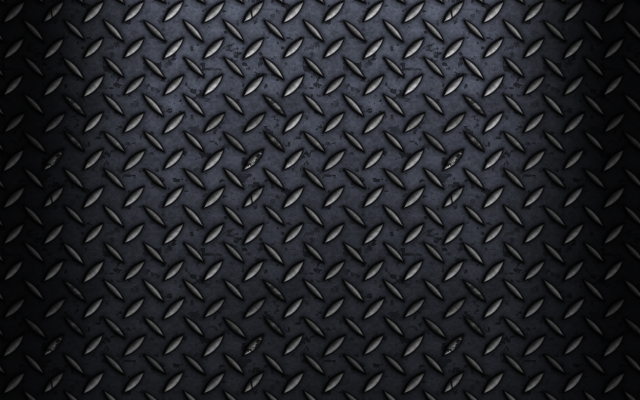
Reproduce this texture procedurally as a Shadertoy shader.

```glsl
// Dark steel tread plate: two interleaved lattices of lens-shaped studs, one
// leaning right and one left, on a grimy floor under a soft light from above.
// Wear and noise repeat every WEAR_TILE cells; lengths are in canvas heights.

#define PITCH vec2(0.1, 0.0927)
#define ORIGIN vec2(0.0354, 0.0438)
#define WEAR_TILE 5.0
#define STUD_LENGTH 0.037
#define STUD_WIDTH 0.0104
#define RIM 0.0023
#define SHADOW_REACH 0.0048
#define FLOOR_COLOR vec3(0.300, 0.316, 0.366)
#define STUD_COLOR vec3(0.80, 0.80, 0.81)
#define RIM_COLOR vec3(0.035, 0.035, 0.042)

float hash(vec2 p) {
    vec3 q = fract(p.xyx * 0.1031);
    q += dot(q, q.yzx + 33.33);
    return fract((q.x + q.y) * q.z);
}

// Value noise that wraps after the given number of lattice steps
float noise(vec2 p, vec2 period) {
    vec2 i = floor(p), f = fract(p);
    f = f * f * (3.0 - 2.0 * f);
    vec2 a = mod(i, period), b = mod(i + 1.0, period);
    return mix(mix(hash(a), hash(vec2(b.x, a.y)), f.x),
               mix(hash(vec2(a.x, b.y)), hash(b), f.x), f.y);
}

float fbm(vec2 t, float scale) {
    float sum = 0.0, weight = 0.5;
    for (int i = 0; i < 4; i++) {
        sum += weight * noise(t * scale, vec2(WEAR_TILE * scale));
        scale *= 2.0;
        weight *= 0.5;
    }
    return sum / 0.9375;
}

// Lens with half width size.x and half length size.y, pointed along y
float lens(vec2 p, vec2 size) {
    p = abs(p);
    float radius = dot(size, size) / (2.0 * size.x);
    float offset = radius - size.x;
    return (p.y - size.y) * offset > p.x * size.y
        ? length(p - vec2(0.0, size.y))
        : length(p + vec2(offset, 0.0)) - radius;
}

float cover(float d, float px) {
    return 1.0 - smoothstep(-px, px, d);
}

// Wide beam from the top, fading towards the sides and the bottom
float lighting(vec2 uv, float aspect) {
    float side = abs(uv.x - 0.5 * aspect) * 1.6 / aspect;
    float beam = 1.0 - smoothstep(0.40, 0.78, side + 0.05 * uv.y);
    float fall = mix(0.24, 0.96, smoothstep(-0.1, 1.1, uv.y));
    return 0.10 + beam * fall;
}

// left = 0 draws the studs leaning right, left = 1 those leaning left
vec3 addStuds(vec3 color, vec2 t, float left, float light, float px) {
    vec2 g = t - 0.5 * left;
    vec2 cell = floor(g + 0.5);
    vec2 id = mod(cell, WEAR_TILE);
    vec2 rnd = vec2(hash(id + 17.0 * left + 3.0), hash(id + 31.0 * left + 59.0));

    // Local frame: x across the stud towards the light, y along it
    vec2 q = (g - cell) * PITCH + (rnd - 0.5) * 0.004;
    vec2 along = normalize(vec2(1.0 - 2.0 * left, 1.0 + 0.16 * (rnd.x - 0.5)));
    vec2 across = vec2(along.y, -along.x) * sign(along.x + 2.0 * left);
    across *= sign(across.x);
    vec2 p = vec2(dot(q, across), dot(q, along));
    vec2 size = vec2(STUD_WIDTH * mix(1.0, 0.78, left), STUD_LENGTH);
    size *= 0.95 + 0.1 * rnd.y;

    // Cast shadow and dark rim
    float shade = max(lens(p + vec2(0.0022, 0.001), size), 0.0);
    color *= 1.0 - 0.88 * exp(-shade / SHADOW_REACH);
    float d = lens(p, size);
    color = mix(color, RIM_COLOR * (0.4 + light), cover(d, px));

    // Polished face, brighter on the lit flank, with grain and wear
    float s = p.x / size.x;
    float tone = mix(0.28, 0.86, smoothstep(-0.65, 0.35, s));
    tone *= mix(1.0, 0.80, left) * (1.0 - 0.22 * p.y / size.y);
    tone *= 0.80 + 0.3 * rnd.x;
    tone *= 0.78 + 0.4 * fbm(t, 14.0);
    vec2 fromPatch = id - vec2(1.0, 1.0 + 0.5 * left);
    float worn = exp(-2.0 * dot(fromPatch, fromPatch));
    tone *= 1.0 - 0.75 * worn * smoothstep(0.35, 0.6, fbm(t + 2.0, 9.0));
    float notched = (1.0 - left) * step(length(id - vec2(1.0, 0.0)), 0.1);
    float notch = abs(p.y + 0.008 + 0.7 * p.x) - 0.0022;
    tone *= 1.0 - 0.85 * notched * cover(notch, px);
    return mix(color, STUD_COLOR * tone * sqrt(light), cover(d + RIM, px));
}

void mainImage(out vec4 fragColor, in vec2 fragCoord) {
    float px = 1.0 / iResolution.y;
    vec2 uv = fragCoord * px;
    vec2 t = (uv - ORIGIN) / PITCH;
    float light = lighting(uv, iResolution.x * px);

    // Floor: broad mottling, fine grain, dark pits
    float grime = fbm(t, 2.0);
    float grain = fbm(t, 16.0);
    float pits = smoothstep(0.60, 0.74, fbm(t + 1.7, 7.0));
    vec3 color = FLOOR_COLOR * light * (0.60 + 0.44 * grime + 0.36 * grain);
    color *= 1.0 - 0.5 * pits * smoothstep(0.3, 0.65, grime);

    for (int i = 0; i < 2; i++) {
        color = addStuds(color, t, float(i), light, px);
    }
    fragColor = vec4(clamp(color, 0.0, 1.0), 1.0);
}
```
